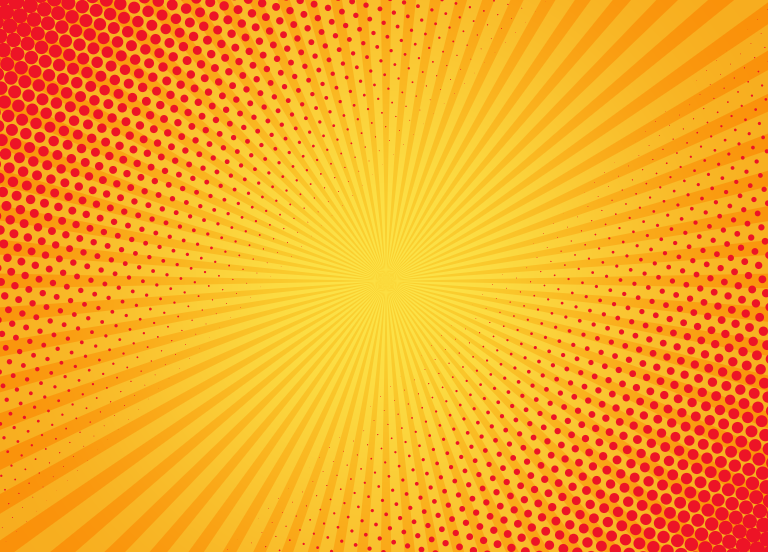
Give the GLSL for this background, as a Shadertoy shader.

```glsl
// Comic-style sunburst in yellow and orange, with red halftone dots growing toward two opposite corners.

const vec3 DOT_RED = vec3(0.93, 0.08, 0.15);

// Coverage of the darker rays around the burst centre, antialiased by angular pixel width.
float rayCoverage(vec2 p, float pixel) {
    float turns = atan(p.y, p.x) / 6.2831853;
    float offset = abs(fract(turns * 72.0 + 0.5) - 0.5);
    float blur = 72.0 * pixel / (6.2831853 * max(length(p), 0.001));
    return clamp((0.22 - offset) / blur + 0.5, 0.0, 1.0);
}

// Staggered dots in rows along the rising diagonal; radius depends on the row.
float dotCoverage(vec2 p, float pixel) {
    const float spacing = 0.0261;
    const float rowStep = spacing * 0.866;
    vec2 anchor = vec2(0.089, 0.1725);
    vec2 q = vec2(p.x + p.y, p.x - p.y) * 0.70711 - anchor;
    float nearestRow = floor(q.y / rowStep + 0.5);
    float coverage = 0.0;
    for (int i = -1; i <= 1; i++) {
        float row = nearestRow + float(i);
        float shift = 0.5 * mod(row, 2.0);
        float along = (fract(q.x / spacing + shift + 0.5) - 0.5) * spacing;
        float dist = length(vec2(along, q.y - row * rowStep));
        float band = abs(row * rowStep + anchor.y - 0.005);
        float radius = 0.0205 * (band - 0.14);
        float disc = clamp((radius - dist) / pixel + 0.5, 0.0, 1.0);
        coverage = max(coverage, disc * step(0.0, radius));
    }
    return coverage;
}

void mainImage(out vec4 fragColor, in vec2 fragCoord) {
    float pixel = 1.0 / iResolution.y;
    vec2 p = (fragCoord - 0.5 * iResolution.xy) * pixel;
    vec2 fromBurst = p - vec2(0.0036, -0.009);

    // Warm radial glow shared by both ray tones
    float fade = smoothstep(0.0, 0.82, length(fromBurst));
    vec3 lightRay = mix(vec3(0.99, 0.89, 0.28), vec3(0.97, 0.68, 0.12), fade);
    vec3 darkRay = mix(vec3(0.98, 0.82, 0.19), vec3(0.98, 0.57, 0.04), fade);
    vec3 color = mix(lightRay, darkRay, rayCoverage(fromBurst, pixel));

    // Halftone overlay
    color = mix(color, DOT_RED, dotCoverage(p, pixel));
    fragColor = vec4(color, 1.0);
}
```
